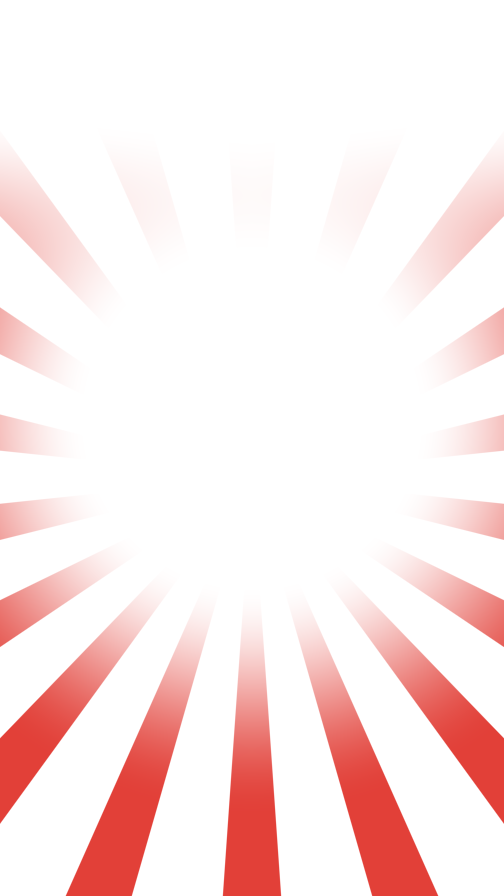
A Shadertoy shader for this background:

```glsl
// Red sunburst rays on white, fading out toward the middle and the top.

const float TAU = 6.2831853;
const float RAY_COUNT = 18.0;
const float RAY_HALF_ANGLE = 0.0695;
const vec3 WHITE = vec3(1.0);
const vec3 RED = vec3(0.885, 0.25, 0.22);

// Coverage of evenly spaced wedges around the origin, one pointing down.
float rays(vec2 p, float count, float halfAngle, float pixel) {
    float sector = TAU / count;
    float angle = atan(p.x, -p.y);
    float offset = abs(mod(angle + 0.5 * sector, sector) - 0.5 * sector);
    float edge = length(p) * sin(offset - halfAngle);
    return 1.0 - smoothstep(-0.75 * pixel, 0.75 * pixel, edge);
}

// Zero inside the inner radius, one beyond the outer radius.
float radialFade(vec2 p, float inner, float outer) {
    return smoothstep(inner, outer, length(p));
}

// One below the low level, zero above the high level; sags at mid-width.
float topFade(vec2 p, float low, float high, float sag, float halfWidth) {
    float level = p.y + sag * (1.0 - abs(p.x) / halfWidth);
    return 1.0 - smoothstep(low, high, level);
}

void mainImage(out vec4 fragColor, in vec2 fragCoord) {
    // Canvas centre is the origin; the canvas height is one unit.
    vec2 p = (fragCoord - 0.5 * iResolution.xy) / iResolution.y;
    float pixel = 1.0 / iResolution.y;
    float halfWidth = 0.5 * iResolution.x / iResolution.y;

    // The rays meet slightly below the centre of the glow.
    vec2 rayCentre = vec2(0.0, -0.0326);
    vec2 glowCentre = vec2(0.0, 0.031);

    float ink = rays(p - rayCentre, RAY_COUNT, RAY_HALF_ANGLE, pixel);
    ink *= radialFade(p - glowCentre, 0.182, 0.443);
    ink *= topFade(p, 0.109, 0.376, 0.026, halfWidth);

    fragColor = vec4(mix(WHITE, RED, ink), 1.0);
}
```
